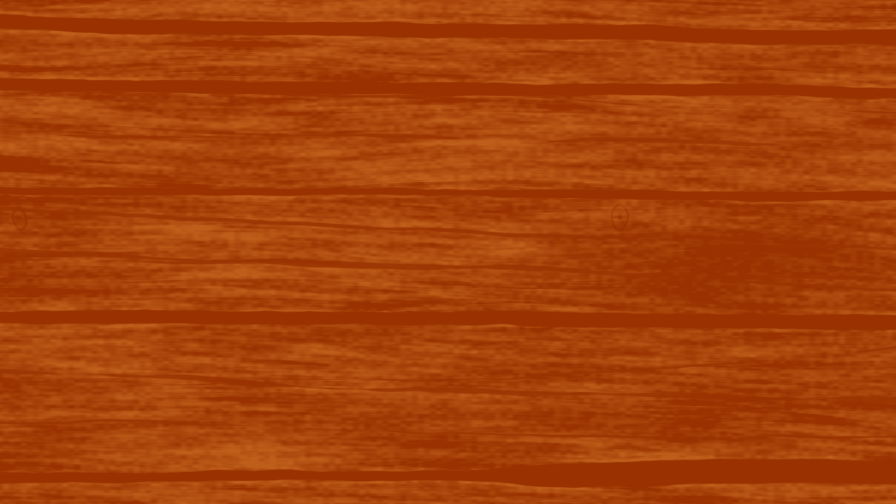
Give the GLSL for this texture, as a Shadertoy shader.

```glsl
// Weathered orange-brown timber boards with dark gaps, wandering cracks and fine grain.

#define GRAIN_SLOPE 0.022   // downward drift of the grain
#define BAND_AMOUNT 0.80    // broad tonal bands
#define FIBRE_AMOUNT 1.15   // long thin fibres
#define SPECKLE_AMOUNT 0.42 // pore-sized mottling
#define BASE_TONE 0.47      // average board brightness
#define EDGE_WEAR 0.007     // raggedness of the gap edges
#define STAIN_AMOUNT 0.50   // darkness of the stained patches
#define FIGURE_AMOUNT 0.16  // strength of the slanted ripples
#define DARK_WOOD vec3(0.600, 0.195, 0.000)
#define LIGHT_WOOD vec3(0.750, 0.370, 0.105)

// Gaps: height at left, height at right, half width at left, at right (from the top)
const vec4 GAPS[5] = vec4[5](
    vec4(0.046, 0.075, 0.014, 0.015), vec4(0.170, 0.183, 0.012, 0.011),
    vec4(0.378, 0.391, 0.007, 0.009), vec4(0.627, 0.640, 0.013, 0.014),
    vec4(0.950, 0.935, 0.010, 0.024));

// Cracks: height at left, height at right, sag in the middle, half width
const vec4 CRACKS[8] = vec4[8](
    vec4(0.273, 0.300, -0.012, 0.0032), vec4(0.175, 0.222, -0.006, 0.0022),
    vec4(0.415, 0.492, 0.004, 0.0030), vec4(0.500, 0.550, 0.008, 0.0045),
    vec4(0.515, 0.575, -0.012, 0.0022), vec4(0.735, 0.800, 0.008, 0.0042),
    vec4(0.750, 0.690, 0.030, 0.0020), vec4(0.835, 0.865, 0.004, 0.0022));

float hash(vec2 p) {
    vec3 q = fract(p.xyx * 0.1031);
    q += dot(q, q.yzx + 33.33);
    return fract((q.x + q.y) * q.z);
}

float noise(vec2 p) {
    vec2 cell = floor(p), f = fract(p);
    f = f * f * (3.0 - 2.0 * f);
    return mix(mix(hash(cell), hash(cell + vec2(1, 0)), f.x),
               mix(hash(cell + vec2(0, 1)), hash(cell + vec2(1, 1)), f.x), f.y);
}

float fbm(vec2 p) {
    float sum = 0.0, weight = 0.533;
    for (int i = 0; i < 4; i++) {
        sum += weight * noise(p);
        p = p * 2.03 + 11.7;
        weight *= 0.5;
    }
    return sum;
}

// Soft elliptical patch
float patchMask(vec2 p, vec2 center, vec2 radius) {
    vec2 q = (p - center) / radius;
    return exp(-dot(q, q));
}

// Faint concentric knot rings
float knot(vec2 p, vec2 center) {
    vec2 q = (p - center) * vec2(1.0, 0.65);
    float r = length(q) + 0.008 * noise(p * 40.0);
    return smoothstep(0.3, 0.9, sin(r * 420.0)) * smoothstep(0.035, 0.015, r);
}

void mainImage(out vec4 fragColor, in vec2 fragCoord) {
    vec2 p = fragCoord / iResolution.y;
    p.y = 1.0 - p.y;
    float across = fragCoord.x / iResolution.x;
    float pixel = 1.0 / iResolution.y;

    // Gaps between boards, and the index of the current board
    float gapDist = 1.0, board = 0.0;
    for (int i = 0; i < 5; i++) {
        vec4 gap = GAPS[i];
        float seed = float(i) * 13.0;
        float center = mix(gap.x, gap.y, across) + 0.006 * (noise(vec2(p.x * 4.0, seed)) - 0.5);
        float halfWidth = mix(gap.z, gap.w, smoothstep(0.5, 0.64, across));
        float side = step(center, p.y);
        float wear = EDGE_WEAR * (fbm(vec2(p.x * 14.0, seed + side * 5.0)) - 0.5);
        gapDist = min(gapDist, abs(p.y - center) - halfWidth + wear);
        board += side;
    }

    // Cracks that swell and fade along the grain
    float crack = 0.0;
    for (int i = 0; i < 8; i++) {
        vec4 c = CRACKS[i];
        float seed = float(i) * 9.0 + 50.0;
        float center = mix(c.x, c.y, across) + c.z * sin(across * 3.1416)
                     + 0.024 * (fbm(vec2(p.x * 3.0, seed)) - 0.5);
        float swell = smoothstep(0.2, 0.7, fbm(vec2(p.x * 5.0, seed + 4.0)));
        float d = abs(p.y - center) - c.w * swell * 1.3;
        crack = max(crack, smoothstep(pixel, -pixel, d) * smoothstep(0.05, 0.4, swell));
    }

    // Grain, stretched along each board
    vec2 g = p;
    g.y += -GRAIN_SLOPE * p.x + 0.03 * (noise(p * vec2(2.0, 6.0) + board * 7.0) - 0.5);
    vec2 offset = vec2(board * 17.0, board * 5.0);
    float bands = fbm(g * vec2(2.2, 18.0) + offset);
    float fibre = fbm(g * vec2(8.0, 95.0) + offset);
    float speckle = noise(p * vec2(85.0, 160.0));
    float streak = smoothstep(0.60, 0.72, fbm(g * vec2(2.0, 48.0) + offset + 31.0));
    float tone = BASE_TONE + BAND_AMOUNT * (bands - 0.5) + FIBRE_AMOUNT * (fibre - 0.5)
               + SPECKLE_AMOUNT * (speckle - 0.5) - 0.32 * streak;

    // Slanted ripples, stains, knots
    float ripple = sin((p.y - 0.16 * p.x) * 250.0 + 5.0 * noise(p * vec2(5.0, 12.0)));
    tone += FIGURE_AMOUNT * (ripple + 0.6) * patchMask(p, vec2(0.52, 0.71), vec2(0.32, 0.055));
    float stain = patchMask(p, vec2(1.46, 0.53), vec2(0.34, 0.065))
                + 0.5 * patchMask(p, vec2(0.64, 0.48), vec2(0.12, 0.035))
                + 0.5 * patchMask(p, vec2(0.85, 0.83), vec2(0.35, 0.04));
    tone -= STAIN_AMOUNT * stain * smoothstep(0.2, 0.6, bands * 0.5 + fibre * 0.5);
    tone -= 0.25 * (knot(p, vec2(0.04, 0.435)) + knot(p, vec2(1.23, 0.43)));

    // Chipped pale rims, then cracks and gaps on top
    float rim = smoothstep(0.010, 0.002, gapDist);
    tone += 0.30 * rim * smoothstep(0.45, 0.65, noise(vec2(p.x * 16.0, p.y * 90.0)));
    tone = mix(clamp(tone, 0.0, 1.0), 0.03, 0.85 * crack);
    tone *= smoothstep(-pixel, pixel, gapDist);

    fragColor = vec4(mix(DARK_WOOD, LIGHT_WOOD, tone), 1.0);
}
```
